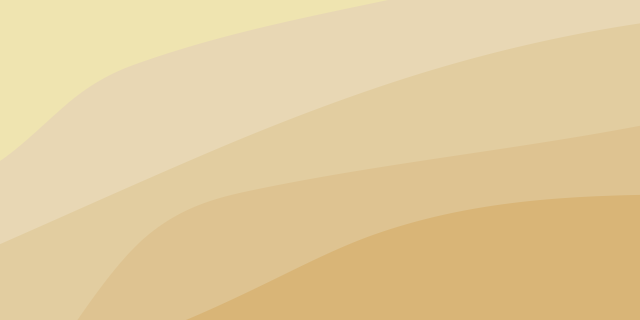
A Shadertoy shader for this background:

```glsl
const vec3 CREAM = vec3(0.937, 0.894, 0.690);
const vec3 PALE_SAND = vec3(0.910, 0.843, 0.706);
const vec3 SAND = vec3(0.886, 0.804, 0.627);
const vec3 WARM_SAND = vec3(0.871, 0.765, 0.569);
const vec3 OCHRE = vec3(0.851, 0.710, 0.467);

// Dune ridges: each knot holds x, height and slope
const int KNOTS = 4;
const vec3 FAR_RIDGE[KNOTS] = vec3[](
    vec3(0.0, 0.497, 0.68), vec3(0.208, 0.674, 0.86),
    vec3(0.417, 0.797, 0.36), vec3(1.198, 0.997, 0.21));
const vec3 HIGH_RIDGE[KNOTS] = vec3[](
    vec3(0.0, 0.237, 0.44), vec3(0.667, 0.530, 0.425),
    vec3(1.198, 0.733, 0.335), vec3(2.0, 0.927, 0.15));
const vec3 LOW_RIDGE[KNOTS] = vec3[](
    vec3(0.242, 0.0, 1.45), vec3(0.469, 0.271, 0.80),
    vec3(0.781, 0.404, 0.21), vec3(2.0, 0.607, 0.19));
const vec3 NEAR_RIDGE[KNOTS] = vec3[](
    vec3(0.581, 0.0, 0.42), vec3(0.885, 0.141, 0.49),
    vec3(1.172, 0.268, 0.35), vec3(2.0, 0.391, 0.02));

// Cubic Hermite segment between two knots
float hermite(float x, vec3 a, vec3 b) {
    float span = b.x - a.x;
    float t = (x - a.x) / span;
    float u = 1.0 - t;
    return u * u * ((1.0 + 2.0 * t) * a.y + t * span * a.z)
         + t * t * ((3.0 - 2.0 * t) * b.y - u * span * b.z);
}

// Smooth curve through the knots, straight beyond both ends
float ridgeHeight(float x, vec3 knots[KNOTS]) {
    vec3 first = knots[0];
    vec3 last = knots[KNOTS - 1];
    if (x < first.x) return first.y + first.z * (x - first.x);
    if (x > last.x) return last.y + last.z * (x - last.x);
    float height = first.y;
    for (int i = 0; i < KNOTS - 1; i++) {
        if (x >= knots[i].x) height = hermite(x, knots[i], knots[i + 1]);
    }
    return height;
}

// Antialiased coverage of the area below a ridge
float duneMask(vec2 p, vec3 knots[KNOTS]) {
    float depth = ridgeHeight(p.x, knots) - p.y;
    float pixel = length(vec2(dFdx(depth), dFdy(depth)));
    return clamp(depth / max(pixel, 1e-5) + 0.5, 0.0, 1.0);
}

void mainImage(out vec4 fragColor, in vec2 fragCoord) {
    // Canvas spans 2 by 1 units
    vec2 p = fragCoord / iResolution.xy * vec2(2.0, 1.0);

    // Layers from back to front
    vec3 color = CREAM;
    color = mix(color, PALE_SAND, duneMask(p, FAR_RIDGE));
    color = mix(color, SAND, duneMask(p, HIGH_RIDGE));
    color = mix(color, WARM_SAND, duneMask(p, LOW_RIDGE));
    color = mix(color, OCHRE, duneMask(p, NEAR_RIDGE));

    fragColor = vec4(color, 1.0);
}
```
